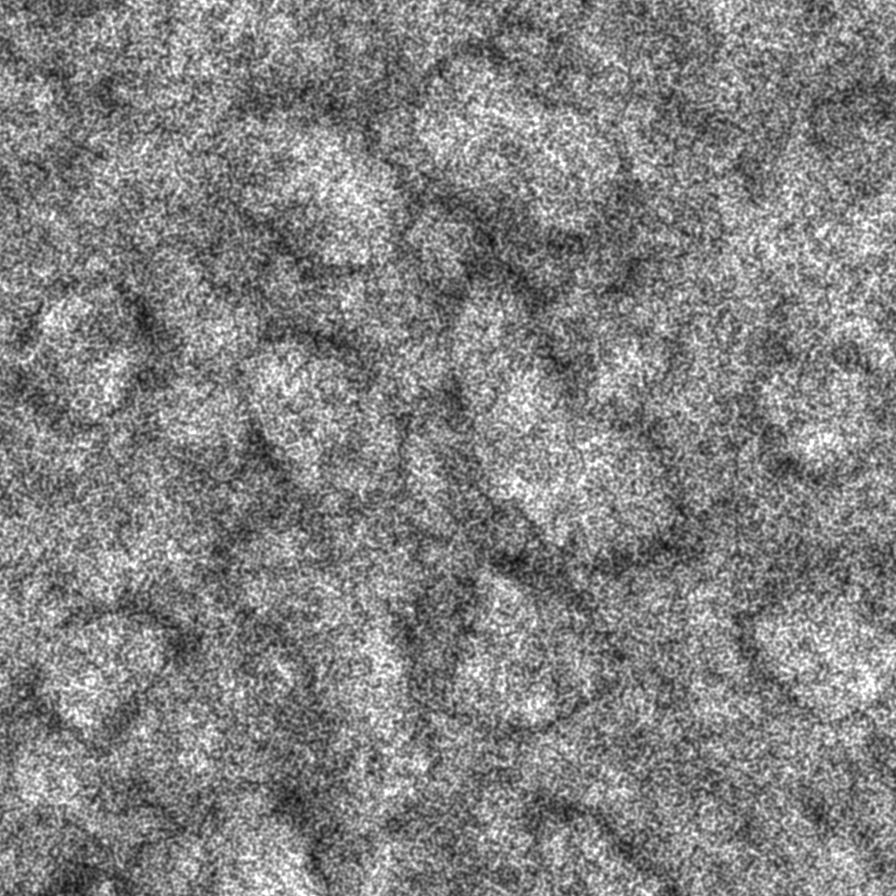
A Shadertoy shader for this texture:

```glsl
// Grey electron-microscope view of tissue: bent, sausage-shaped organelles with
// dark, soft membranes are scattered on a jittered grid over mottled cytoplasm.
// Layers of rotated gradient noise add the blotches and the fine film grain.

vec2 hash2(vec2 p) {
    vec3 h = fract(p.xyx * vec3(0.1031, 0.1030, 0.0973));
    h += dot(h, h.yzx + 33.33);
    return fract((h.xx + h.yz) * h.zy);
}

mat2 rotation(float angle) {
    float c = cos(angle), s = sin(angle);
    return mat2(c, s, -s, c);
}

float cornerSlope(vec2 corner, vec2 offset) {
    float angle = 6.2832 * hash2(corner + 57.0).x;
    return dot(vec2(cos(angle), sin(angle)), offset);
}

float gradientNoise(vec2 p) {
    vec2 i = floor(p), f = fract(p);
    vec2 u = f * f * f * (f * (f * 6.0 - 15.0) + 10.0);
    vec2 e = vec2(1.0, 0.0);
    return mix(mix(cornerSlope(i, f), cornerSlope(i + e, f - e), u.x),
               mix(cornerSlope(i + e.yx, f - e.yx), cornerSlope(i + 1.0, f - 1.0), u.x), u.y);
}

// Noise turned by a different angle per frequency, to hide the lattice
float layer(vec2 p, float frequency) {
    return gradientNoise(rotation(frequency) * p * frequency + frequency * 1.7);
}

// Signed distance to a curved capsule that narrows towards one end
float sausage(vec2 p, float halfLength, float radius, float bend) {
    p.y += bend * (p.x * p.x - 0.08);
    float along = clamp(p.x, -halfLength, halfLength);
    return length(p - vec2(along, 0.0)) - radius * (1.0 + 0.3 * along);
}

// Light and dark of all organelles around p, later ones lying over earlier ones
float organelles(vec2 p) {
    float shade = 0.0;
    vec2 home = floor(p);
    for (int y = -1; y <= 1; y++) {
        for (int x = -1; x <= 1; x++) {
            vec2 cell = home + vec2(x, y);
            vec2 place = hash2(cell + 11.0), form = hash2(cell + 83.0), kind = hash2(cell + 141.0);
            if (kind.x > 0.82) continue;

            // Most lean from upper left to lower right
            float lean = kind.y < 0.75 ? -0.95 + 0.7 * (form.y - 0.5) : 0.9;
            vec2 q = (p - cell - 0.5 - 0.4 * (place - 0.5)) * rotation(lean);
            float d = sausage(q, 0.02 + 0.46 * form.x * form.x, 0.2 + 0.09 * form.y, 1.1 * (place.x - 0.5));

            float inside = smoothstep(0.03, -0.05, d);
            float membrane = exp(-d * d / 0.0019);
            float halo = exp(-max(d, 0.0) / 0.08) * (1.0 - inside);
            float strength = 0.65 + 0.35 * kind.y;
            shade = mix(shade, 0.075 * strength, inside);
            shade -= strength * (0.19 * membrane + 0.05 * halo);
        }
    }
    return max(shade, -0.24);
}

void mainImage(out vec4 fragColor, in vec2 fragCoord) {
    vec2 p = fragCoord / iResolution.y;

    // Uneven outlines
    vec2 warp = vec2(layer(p, 7.0), layer(p + 3.1, 7.3)) * 0.035
              + vec2(layer(p, 24.0), layer(p + 5.7, 25.0)) * 0.012;
    vec2 wavy = p + warp;

    // Membranes fade in and out along their length
    float tone = organelles(wavy * 3.5 + vec2(2.3, 5.6)) * (0.95 + 0.9 * layer(p, 9.0));

    // Faint membrane threads between the organelles
    float thread = smoothstep(0.09, 0.0, abs(layer(wavy, 5.5)));
    tone -= 0.07 * thread * smoothstep(-0.1, 0.3, layer(p, 8.3));

    // Cytoplasm, from broad patches to small granules
    tone += 0.17 * layer(p, 6.2) + 0.19 * layer(p, 15.0);
    tone += 0.23 * layer(wavy, 34.0) + 0.22 * layer(p, 68.0);

    // Film grain
    tone += 0.33 * layer(p, 128.0) + 0.42 * layer(p, 211.0);

    // Highlights stretch a little further than shadows
    float grey = 0.515 + tone + 0.5 * tone * tone;
    fragColor = vec4(vec3(clamp(grey, 0.0, 1.0)), 1.0);
}
```
